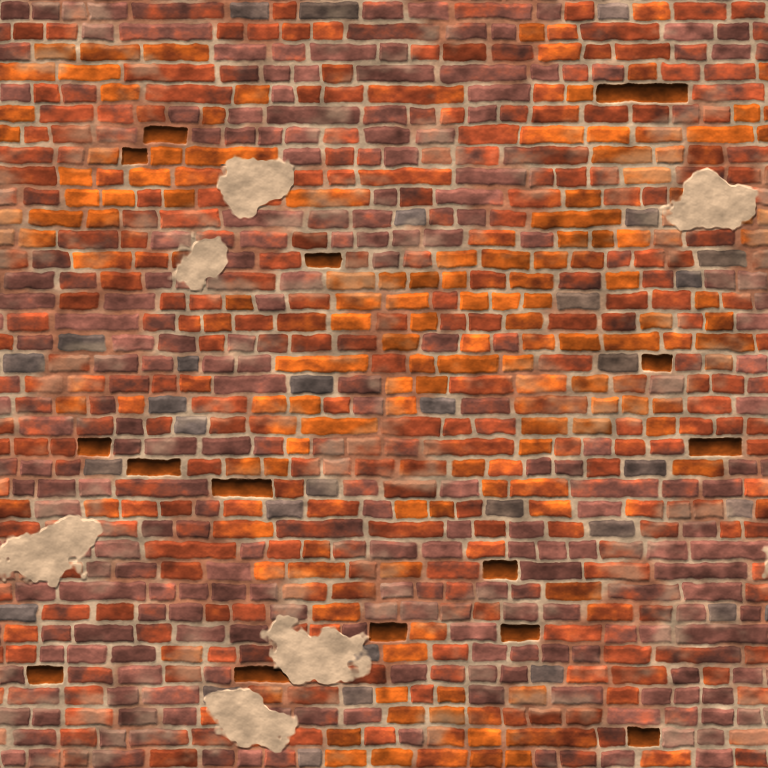
Reproduce this texture procedurally as a Shadertoy shader.

```glsl
// Weathered old brick wall: mixed headers and stretchers, lime joints, lost bricks and plaster patches.
#define ROWS 37.0
#define COLUMNS 20.0
#define JOINT 0.0048
#define STRETCHERS 0.20
#define MISSING 0.025
#define RELIEF 0.62
#define PATCHES 7
#define RED vec3(0.60, 0.27, 0.16)
#define ORANGE vec3(0.73, 0.35, 0.12)
#define PURPLE vec3(0.49, 0.30, 0.25)
#define SLATE vec3(0.40, 0.36, 0.33)
#define LIME vec3(0.73, 0.61, 0.49)

const float TAU = 6.2831853;

struct Brick {
    float edge;  // signed distance to the outline, negative inside
    vec2 id;
    vec2 pos;    // position inside the brick, -0.5 to 0.5
};

float hash(vec2 p) {
    vec3 q = fract(p.xyx * 0.1031);
    q += dot(q, q.yzx + 33.33);
    return fract((q.x + q.y) * q.z);
}

// Value noise that wraps around after the given number of cells
float noise(vec2 p, vec2 period, float seed) {
    vec2 i = floor(p), f = fract(p);
    f = f * f * (3.0 - 2.0 * f);
    vec2 a = mod(i, period) + seed, b = mod(i + 1.0, period) + seed;
    return mix(mix(hash(a), hash(vec2(b.x, a.y)), f.x),
               mix(hash(vec2(a.x, b.y)), hash(b), f.x), f.y);
}

float fbm(vec2 uv, vec2 cells, float seed) {
    float sum = 0.0, weight = 0.533;
    for (int i = 0; i < 4; i++) {
        sum += weight * noise(uv * cells, cells, seed);
        cells *= 2.0;
        weight *= 0.5;
    }
    return sum;
}

Brick brickAt(vec2 uv) {
    // Sagging courses and ragged edges
    uv += 0.007 * (vec2(fbm(uv, vec2(9.0), 3.0), fbm(uv, vec2(7.0), 19.0)) - 0.5);
    uv += 0.006 * (vec2(fbm(uv, vec2(55.0), 41.0), fbm(uv, vec2(55.0), 67.0)) - 0.5);
    float y = uv.y * ROWS;
    float row = mod(floor(y), ROWS);
    float shift = hash(vec2(row, 5.0));
    float x = uv.x * COLUMNS + 0.5 * mod(row, 2.0) + 0.5 * shift
            + 0.3 * sin(TAU * (3.0 * uv.x + 7.0 * shift));

    // Each pair of cells holds one stretcher or two headers
    float pair = floor(x / 2.0), along = x - 2.0 * pair;
    vec2 pairId = vec2(mod(pair, COLUMNS / 2.0), row);
    float split = 1.0 + 0.35 * (hash(pairId + 13.0) - 0.5);
    float isLong = step(hash(pairId + 29.0), STRETCHERS + 0.2 * smoothstep(0.6, 0.9, uv.y));
    float second = (1.0 - isLong) * step(split, along);
    float start = second * split;
    float end = mix(mix(split, 2.0, second), 2.0, isLong);

    Brick b;
    b.id = vec2(2.0 * pairId.x + second, row);
    b.pos = vec2((along - start) / (end - start), fract(y)) - 0.5;
    vec2 size = vec2((end - start) / COLUMNS, 1.0 / ROWS);
    float corner = 0.003;
    float inset = 0.5 * JOINT * (0.7 + 0.7 * hash(b.id + 51.0));
    vec2 q = abs(b.pos * size) - 0.5 * size + inset + corner;
    b.edge = length(max(q, 0.0)) + min(max(q.x, q.y), 0.0) - corner;
    return b;
}

float missing(vec2 id) { return step(hash(id + 7.0), MISSING); }

// Scattered remains of plaster
float plasterAt(vec2 uv) {
    float cover = 0.0, ragged = 0.09 * (fbm(uv, vec2(22.0), 83.0) - 0.5);
    for (int i = 0; i < PATCHES; i++) {
        vec2 seed = vec2(float(i), 71.0);
        vec2 away = fract(uv - vec2(hash(seed), hash(seed + 9.0)) + 0.5) - 0.5;
        float radius = mix(0.018, 0.042, hash(seed + 17.0));
        cover = max(cover, smoothstep(-0.003, 0.003, radius + ragged - length(away * vec2(0.65, 1.0))));
    }
    return cover;
}

float heightAt(vec2 uv, Brick b, float plaster) {
    float body = 1.0 - smoothstep(-0.004, 0.0015, b.edge);
    float face = mix(0.45 + 0.55 * hash(b.id + 2.0), -0.9, missing(b.id));
    return mix(body * face, 0.8, plaster) + 0.9 * fbm(uv, vec2(45.0, 60.0), 11.0);
}

void mainImage(out vec4 fragColor, in vec2 fragCoord) {
    vec2 uv = fragCoord / iResolution.xy;
    Brick b = brickAt(uv);
    float plaster = plasterAt(uv);
    float grain = fbm(uv, vec2(50.0, 64.0), 23.0);
    float region = fbm(uv, vec2(4.0), 37.0);

    // Fired clay: purple to red to orange, warmest high up near the sides
    float high = smoothstep(0.6, 0.8, uv.y) * (1.0 - smoothstep(0.95, 1.0, uv.y));
    float warmth = hash(b.id + 3.0) + 1.1 * (region - 0.5) + 0.3 * high * cos(TAU * (uv.x - 0.08));
    warmth += 0.5 * (grain - 0.5);
    vec3 clay = mix(PURPLE, RED, smoothstep(0.15, 0.5, warmth));
    clay = mix(clay, ORANGE, smoothstep(0.55, 1.0, warmth));
    clay = mix(clay, SLATE, 0.85 * step(hash(b.id + 61.0), 0.05));
    clay *= (0.82 + 0.36 * hash(b.id + 43.0)) * (0.55 + 0.9 * grain);

    // Lime dust on faces, shaded hollows where bricks are lost
    float dust = smoothstep(0.52, 0.78, fbm(uv, vec2(16.0, 24.0), 97.0));
    clay = mix(clay, LIME, 0.55 * dust);
    vec3 hollow = ORANGE * mix(0.75, 0.3, smoothstep(-0.3, 0.35, b.pos.y)) * (0.6 + 0.8 * grain);
    clay = mix(clay, hollow, missing(b.id));

    // Joints, stained by the clay in places
    vec3 mortar = mix(LIME, RED, 0.55 * smoothstep(0.4, 0.7, fbm(uv, vec2(12.0), 53.0)));
    mortar *= 0.7 + 0.6 * grain;
    float soft = max(0.0012, 0.7 / iResolution.y);
    vec3 color = mix(clay, mortar, smoothstep(-soft, soft, b.edge));
    color = mix(color, LIME * (0.85 + 0.5 * grain), plaster);

    // Light from above
    vec2 above = uv + vec2(-0.0009, 0.0026);
    float slope = heightAt(uv, b, plaster) - heightAt(above, brickAt(above), plasterAt(above));
    color *= clamp(1.0 + RELIEF * slope, 0.35, 1.3);
    fragColor = vec4(clamp(color, 0.0, 1.0), 1.0);
}
```
